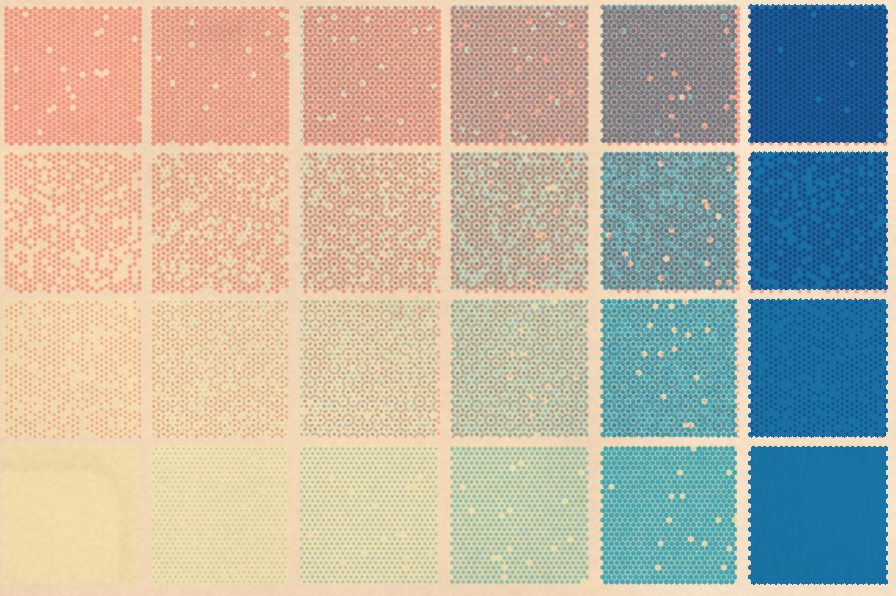
Give the GLSL for this pattern, as a Shadertoy shader.

```glsl
// Six by four chart of soft halftone swatches: pink fades downward, blue grows rightward on cream paper.

float hash(vec2 p) {
    return fract(sin(dot(p, vec2(127.1, 311.7))) * 43758.5453);
}

float noise(vec2 p) {
    vec2 i = floor(p), f = fract(p);
    f = f * f * (3.0 - 2.0 * f);
    return mix(mix(hash(i), hash(i + vec2(1, 0)), f.x),
               mix(hash(i + vec2(0, 1)), hash(i + vec2(1, 1)), f.x), f.y);
}

// Column and row of the nearest swatch, rows counted from the top
vec2 swatchId(vec2 p) {
    return clamp(round((p - vec2(0.1172, 0.877)) / vec2(0.2512, -0.2467)), vec2(0), vec2(5, 3));
}

// Signed distance to the nearest swatch
float swatchDist(vec2 p) {
    vec2 centre = vec2(0.1172, 0.877) + swatchId(p) * vec2(0.2512, -0.2467);
    vec2 d = abs(p - centre) - vec2(0.1145, 0.1165);
    return max(d.x, d.y);
}

// Nearest point of a hexagonal lattice with unit spacing
vec2 hexCentre(vec2 q) {
    vec2 s = vec2(1.0, 1.7320508);
    vec2 a = round(q / s) * s;
    vec2 b = (floor(q / s) + 0.5) * s;
    return distance(q, a) < distance(q, b) ? a : b;
}

// Coverage of one ink; whole dots are kept or dropped, so swatch edges are scalloped
float inkDots(vec2 p, float angle, bool isPink) {
    float pitch = 0.0092;
    mat2 turn = mat2(cos(angle), sin(angle), -sin(angle), cos(angle));
    vec2 q = turn * p / pitch;
    vec2 dotCell = hexCentre(q);
    vec2 dotPos = transpose(turn) * dotCell * pitch;
    vec2 id = swatchId(dotPos);

    float radius = isPink ? 0.48 * pow((3.0 - id.y) / 3.0, 0.8) : 0.70 * pow(id.x / 5.0, 1.4);
    if (radius < 0.01 || swatchDist(dotPos) > 0.0) return 0.0;

    // Missing dots gather in loose clumps
    vec2 seed = round(dotCell * vec2(2.0, 1.1547)) + (isPink ? 17.0 : 53.0);
    float missing = isPink ? (id.y < 0.5 ? 0.018 : 0.24) : (id.x > 4.5 ? 0.0 : 0.025);
    missing *= 0.4 + 1.2 * noise(dotPos * 45.0);
    float kept = hash(seed) < missing ? 0.12 : 1.0;

    // Ink spread blurs each dot, but solid areas stay closed
    radius *= 0.92 + 0.16 * hash(seed + 9.3);
    float soft = radius > 0.6 ? 0.12 : 0.30;
    soft = max(soft, 0.65 / (iResolution.y * pitch));
    return kept * (1.0 - smoothstep(radius - soft, radius + soft, distance(q, dotCell)));
}

void mainImage(out vec4 fragColor, in vec2 fragCoord) {
    vec2 p = fragCoord / iResolution.y;
    float px = 1.0 / iResolution.y;
    vec2 id = swatchId(p);
    float edge = swatchDist(p);

    // Paper, paler in the gaps beside the heavy blues
    vec3 col = mix(vec3(0.95, 0.845, 0.72), vec3(0.97, 0.89, 0.79), smoothstep(0.95, 1.2, p.x));

    // Flat tint under every swatch, peach above and yellow below
    float tint = 1.0 - smoothstep(-0.002 - px, 0.002 + px, edge);
    vec3 tintColor = mix(vec3(0.965, 0.86, 0.72), vec3(0.95, 0.87, 0.68), id.y / 3.0);
    col = mix(col, tintColor, tint);

    // Pink slips down and right, leaving a fringe around the blue
    float pink = inkDots(p - vec2(0.003, -0.004), 0.5236, true);
    vec3 pinkInk = mix(vec3(0.98, 0.69, 0.70), vec3(0.90, 0.62, 0.74), step(4.5, id.x) * tint);
    col *= mix(vec3(1), pinkInk, pink);

    // Blue is thin in the pale columns, then deepens to solid ink
    float blue = inkDots(p, 0.0, false);
    vec3 strongInk = mix(vec3(0.46, 0.74, 0.94), vec3(0.27, 0.75, 1.04), min(id.y / 2.0, 1.0));
    vec3 blueInk = mix(vec3(0.56, 0.84, 1.0), strongInk, step(3.5, id.x));
    blueInk = mix(blueInk, vec3(0.105, 0.52, 0.95), step(4.5, id.x));
    col *= mix(vec3(1), blueInk, blue);

    // Faint curled corner of the lower left swatch
    vec2 c = abs(p - vec2(0.05, 0.08)) - vec2(0.09, 0.07);
    float curl = length(max(c, 0.0)) - 0.06;
    float shade = smoothstep(-0.006, 0.006, curl) * exp(-max(curl, 0.0) * 30.0);
    col *= 1.0 - 0.035 * shade * tint * step(p.y, 0.25);

    // Smudges, slow stains and fine grain
    vec2 stain = (p - vec2(0.67, 0.48)) * vec2(18, 60);
    vec2 crease = (p - vec2(0.37, 0.94)) * vec2(14, 45);
    float smudge = exp(-dot(stain, stain)) + exp(-dot(crease, crease));
    col *= 1.0 - 0.07 * smudge * noise(p * 60.0);
    col *= 0.98 + 0.03 * noise(p * 7.0) + 0.03 * (noise(p * 160.0) - 0.5);

    fragColor = vec4(clamp(col, 0.0, 1.0), 1.0);
}
```
